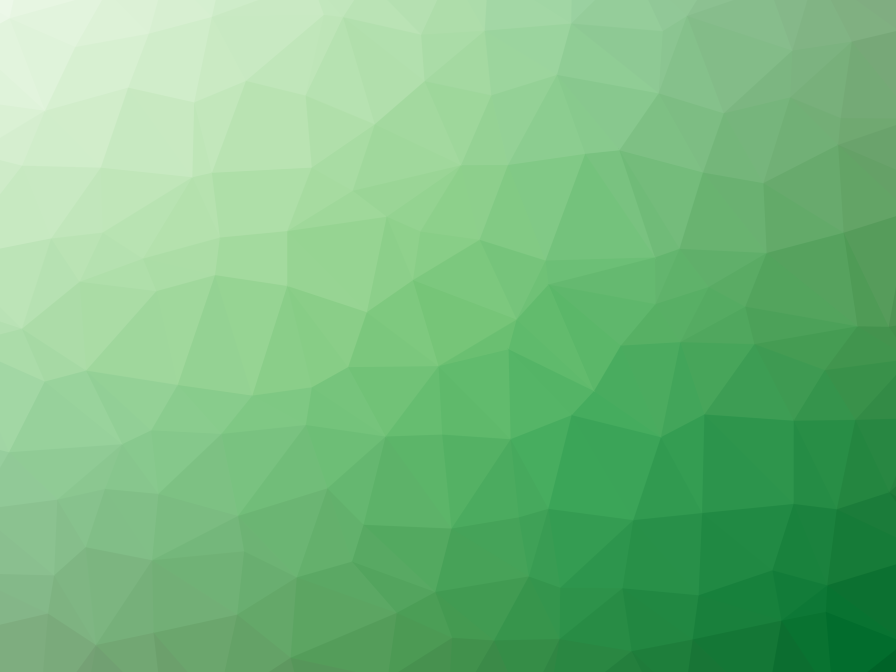
This background is drawn by a Shadertoy shader. Its source:

```glsl
// Low-poly green backdrop: a jittered square grid is split into triangles,
// each filled flat with a two-axis gradient sampled at its centroid.
// Triangle edges are smoothed by distance-based coverage.

#define ROWS 10.0        // grid cells over the canvas height
#define JITTER 0.82      // vertex wander, as a share of one cell
#define RAMP_SPAN 0.81   // part of the colour ramp seen along each axis
#define EDGE_SOFT 0.7    // half width of the edge smoothing, in pixels

const vec3 GREENS[9] = vec3[9](
    vec3(0.969, 0.988, 0.961), vec3(0.898, 0.961, 0.878), vec3(0.780, 0.914, 0.753),
    vec3(0.631, 0.851, 0.608), vec3(0.455, 0.769, 0.463), vec3(0.255, 0.671, 0.365),
    vec3(0.137, 0.545, 0.271), vec3(0.000, 0.427, 0.173), vec3(0.000, 0.267, 0.106));

// Linear RGB to XYZ, one column per primary
const mat3 RGB_TO_XYZ = mat3(
    0.4124, 0.2126, 0.0193,
    0.3576, 0.7152, 0.1192,
    0.1805, 0.0722, 0.9505);

vec2 hash22(vec2 p) {
    vec3 h = fract(p.xyx * vec3(0.1031, 0.1030, 0.0973));
    h += dot(h, h.yzx + 33.33);
    return fract((h.xx + h.yz) * h.zy);
}

float cross2(vec2 a, vec2 b) { return a.x * b.y - a.y * b.x; }

vec2 meshVertex(vec2 cell) {
    return cell + 0.5 + JITTER * (hash22(cell + 17.0) - 0.5);
}

// Ramp colour in a perceptual space (cube-rooted XYZ)
vec3 perceptualRamp(float t) {
    float f = clamp(t, 0.0, 1.0) * 8.0;
    int i = min(int(f), 7);
    vec3 rgb = mix(GREENS[i], GREENS[i + 1], f - float(i));
    return pow(RGB_TO_XYZ * pow(rgb, vec3(2.2)), vec3(1.0 / 3.0));
}

// Even blend of a left-to-right and a top-to-bottom ramp
vec3 gradientAt(vec2 p) {
    vec2 uv = p / (ROWS * vec2(iResolution.x / iResolution.y, 1.0));
    vec2 t = 0.5 + RAMP_SPAN * (vec2(uv.x, 1.0 - uv.y) - 0.5);
    vec3 c = 0.5 * (perceptualRamp(t.x) + perceptualRamp(t.y));
    vec3 rgb = inverse(RGB_TO_XYZ) * (c * c * c);
    return pow(max(rgb, 0.0), vec3(1.0 / 2.2));
}

// Signed distance to the line a-b, positive on its left
float leftOf(vec2 p, vec2 a, vec2 b) {
    return cross2(b - a, p - a) / max(length(b - a), 1e-4);
}

// Adds one counter-clockwise triangle: colour in rgb, coverage in a
void addTriangle(inout vec4 sum, vec2 p, vec2 a, vec2 b, vec2 c, float soft) {
    if (cross2(b - a, c - a) <= 0.0) return;
    float d = min(leftOf(p, a, b), min(leftOf(p, b, c), leftOf(p, c, a)));
    float cover = smoothstep(-soft, soft, d);
    if (cover > 0.0) sum += cover * vec4(gradientAt((a + b + c) / 3.0), 1.0);
}

// True when the diagonal b-d is the better split (opposite angles at b and d)
bool splitAtBD(vec2 a, vec2 b, vec2 c, vec2 d) {
    vec2 b1 = c - b, b2 = a - b, d1 = a - d, d2 = c - d;
    return cross2(b1, b2) * dot(d1, d2) + dot(b1, b2) * cross2(d1, d2) < 0.0;
}

void mainImage(out vec4 fragColor, in vec2 fragCoord) {
    float cellsPerPixel = ROWS / iResolution.y;
    vec2 p = fragCoord * cellsPerPixel;
    float soft = EDGE_SOFT * cellsPerPixel;
    vec2 home = floor(p - 0.5);
    vec4 sum = vec4(0.0);

    // Visit every grid quad that can reach this point
    for (int y = -1; y <= 1; y++)
    for (int x = -1; x <= 1; x++) {
        vec2 cell = home + vec2(x, y);
        vec2 a = meshVertex(cell);
        vec2 b = meshVertex(cell + vec2(1.0, 0.0));
        vec2 c = meshVertex(cell + vec2(1.0, 1.0));
        vec2 d = meshVertex(cell + vec2(0.0, 1.0));
        if (splitAtBD(a, b, c, d)) {
            addTriangle(sum, p, a, b, d, soft);
            addTriangle(sum, p, b, c, d, soft);
        } else {
            addTriangle(sum, p, a, b, c, soft);
            addTriangle(sum, p, a, c, d, soft);
        }
    }

    vec3 color = sum.a > 0.0 ? sum.rgb / sum.a : gradientAt(p);
    fragColor = vec4(color, 1.0);
}
```
